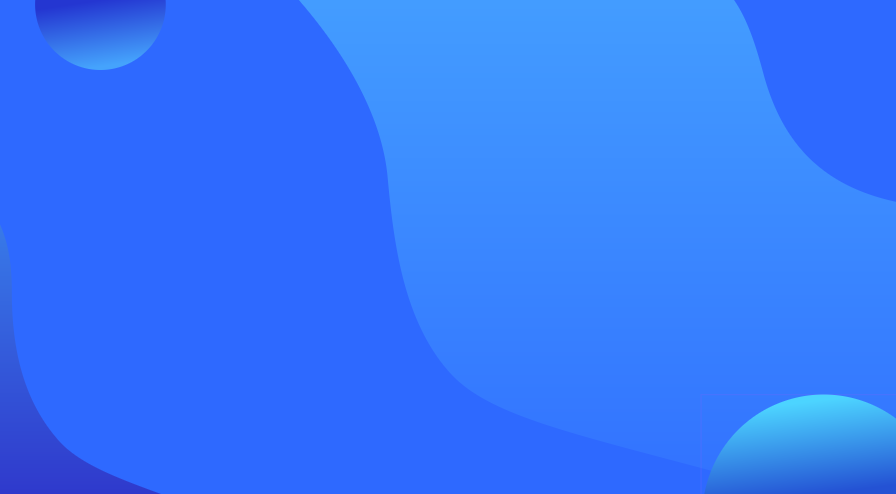
Write a Shadertoy shader that draws this background.

```glsl
// Flat blue backdrop with a wavy lighter band, a dark corner blob and two shaded discs.
// Wavy edges are chains of cubic curves that fall steadily in y, solved by bisection;
// each shape is filled with a linear gradient and blended by its signed distance.

const float ASPECT = 1.82;
const vec3 BASE_BLUE   = vec3(0.180, 0.410, 1.000);
const vec3 BAND_TOP    = vec3(0.263, 0.613, 1.000);
const vec3 BAND_BOTTOM = vec3(0.198, 0.452, 1.000);
const vec3 BLOB_TOP    = vec3(0.220, 0.480, 0.910);
const vec3 BLOB_BOTTOM = vec3(0.185, 0.225, 0.800);
const vec3 DISC_NAVY   = vec3(0.140, 0.210, 0.820);
const vec3 DISC_SKY    = vec3(0.270, 0.640, 0.990);
const vec3 DISC_ROYAL  = vec3(0.140, 0.320, 0.830);
const vec3 DISC_CYAN   = vec3(0.300, 0.830, 1.000);
const vec3 FRAME_VIOLET = vec3(0.420, 0.400, 1.000);

vec2 bezier(vec2 a, vec2 b, vec2 c, vec2 d, float t) {
    float s = 1.0 - t;
    return s * s * s * a + 3.0 * s * s * t * b + 3.0 * s * t * t * c + t * t * t * d;
}

vec2 bezierTangent(vec2 a, vec2 b, vec2 c, vec2 d, float t) {
    float s = 1.0 - t;
    return s * s * (b - a) + 2.0 * s * t * (c - b) + t * t * (d - c);
}

// Signed distance to a descending curve, positive on its right
float curveSide(vec2 p, vec2 a, vec2 b, vec2 c, vec2 d) {
    float low = 0.0, high = 1.0;
    for (int i = 0; i < 18; i++) {
        float mid = 0.5 * (low + high);
        if (bezier(a, b, c, d, mid).y > p.y) low = mid;
        else high = mid;
    }
    float t = 0.5 * (low + high);
    vec2 tangent = normalize(bezierTangent(a, b, c, d, t));
    return (p.x - bezier(a, b, c, d, t).x) * abs(tangent.y);
}

float bandLeftEdge(vec2 p) {
    vec2 shoulder = vec2(0.787, 0.645), hip = vec2(0.917, 0.242);
    if (p.y > shoulder.y)
        return curveSide(p, vec2(0.607, 1.0), vec2(0.706, 0.886), vec2(0.775, 0.763), shoulder);
    if (p.y > hip.y)
        return curveSide(p, shoulder, vec2(0.799, 0.514), vec2(0.818, 0.348), hip);
    return curveSide(p, hip, vec2(0.995, 0.159), vec2(1.161, 0.123), vec2(1.445, 0.047));
}

float bandRightEdge(vec2 p) {
    vec2 bend = vec2(1.552, 0.846);
    if (p.y > bend.y)
        return curveSide(p, vec2(1.491, 1.0), vec2(1.521, 0.957), vec2(1.538, 0.898), bend);
    return curveSide(p, bend, vec2(1.590, 0.711), vec2(1.671, 0.614), vec2(1.850, 0.586));
}

float cornerBlobEdge(vec2 p) {
    vec2 neck = vec2(0.024, 0.408), foot = vec2(0.123, 0.104);
    if (p.y > neck.y)
        return curveSide(p, vec2(-0.008, 0.562), vec2(0.019, 0.512), vec2(0.024, 0.460), neck);
    if (p.y > foot.y)
        return curveSide(p, neck, vec2(0.024, 0.277), vec2(0.055, 0.178), foot);
    return curveSide(p, foot, vec2(0.166, 0.059), vec2(0.242, 0.031), vec2(0.327, 0.0));
}

// Coverage of the region where the distance is negative
float fill(float dist, float pixel) {
    return clamp(0.5 - dist / pixel, 0.0, 1.0);
}

// Gradient along y, tilted sideways about the centre
vec3 ramp(vec2 p, float centreX, float tilt, float y0, float y1, vec3 c0, vec3 c1) {
    float y = p.y + tilt * (p.x - centreX);
    return mix(c0, c1, clamp((y - y0) / (y1 - y0), 0.0, 1.0));
}

// Thin lines running right and down from a corner
float cornerFrame(vec2 p, vec2 corner, float halfWidth, float pixel) {
    vec2 q = vec2(p.x - corner.x, corner.y - p.y);
    float dist = max(abs(min(q.x, q.y)), 0.0) - halfWidth;
    return fill(dist, pixel);
}

void mainImage(out vec4 fragColor, in vec2 fragCoord) {
    vec2 p = fragCoord / iResolution.xy * vec2(ASPECT, 1.0);
    float pixel = 1.0 / iResolution.y;
    vec3 color = BASE_BLUE;

    // Wavy band
    float band = fill(max(-bandLeftEdge(p), bandRightEdge(p)), pixel);
    color = mix(color, ramp(p, 0.0, 0.0, 0.05, 1.0, BAND_BOTTOM, BAND_TOP), band);

    // Dark blob in the lower left corner
    vec3 blobColor = ramp(p, 0.0, 0.0, 0.0, 0.55, BLOB_BOTTOM, BLOB_TOP);
    color = mix(color, blobColor, fill(cornerBlobEdge(p), pixel));

    // Faint frame behind the lower disc
    float frame = cornerFrame(p, vec2(1.424, 0.201), 0.001, pixel);
    color = mix(color, FRAME_VIOLET, 0.4 * frame);

    // Upper disc
    vec2 upper = vec2(0.204, 0.991);
    vec3 upperColor = ramp(p, upper.x, -0.15, 1.0, 0.865, DISC_NAVY, DISC_SKY);
    color = mix(color, upperColor, fill(length(p - upper) - 0.1327, pixel));

    // Lower disc
    vec2 lower = vec2(1.673, -0.045);
    vec3 lowerColor = ramp(p, lower.x, -0.12, 0.0, 0.19, DISC_ROYAL, DISC_CYAN);
    color = mix(color, lowerColor, fill(length(p - lower) - 0.2464, pixel));

    fragColor = vec4(color, 1.0);
}
```
